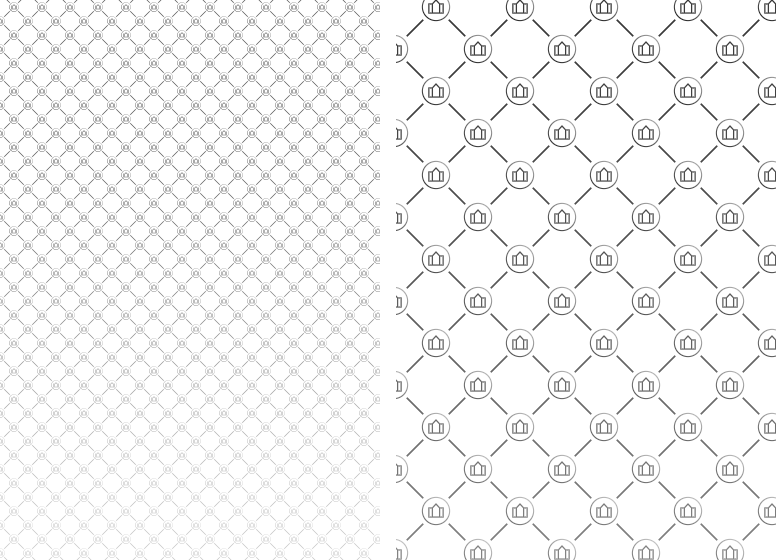
Left: the whole. Right: its middle third, enlarged.
Reproduce this pattern procedurally as a Shadertoy shader.

```glsl
#define REPEATS_DOWN 20.0
#define RING_RADIUS 0.162
#define RING_WIDTH 0.013
#define LINK_WIDTH 0.022
#define LINK_START 0.215
#define ICON_WIDTH 0.015
#define INK_TOP 0.82
#define INK_BOTTOM 0.28
#define PAPER vec3(1.0)
#define INK vec3(0.0)

// Offset from the nearest node of a staggered lattice with period 1
vec2 nearestNode(vec2 p) {
    vec2 a = fract(p - vec2(0.0, 0.25) + 0.5) - 0.5;
    vec2 b = fract(p - vec2(0.5, 0.75) + 0.5) - 0.5;
    return dot(a, a) < dot(b, b) ? a : b;
}

float segmentDistance(vec2 p, vec2 a, vec2 b) {
    vec2 ab = b - a;
    vec2 ap = p - a;
    return length(ap - ab * clamp(dot(ap, ab) / dot(ab, ab), 0.0, 1.0));
}

// Box-filtered stroke: keeps its weight even when thinner than a pixel
float stroke(float d, float width, float pixel) {
    float h = 0.5 * width;
    float r = 0.5 * pixel;
    return max(min(d + r, h) - max(d - r, -h), 0.0) / pixel;
}

// Gabled house with two low wings, mirrored about x = 0
float houseDistance(vec2 q) {
    q.x = abs(q.x);
    vec2 baseCorner = vec2(0.085, -0.072);
    vec2 wingCorner = vec2(0.085, 0.036);
    vec2 eave = vec2(0.043, 0.036);
    float d = segmentDistance(q, vec2(0.0, baseCorner.y), baseCorner);
    d = min(d, segmentDistance(q, baseCorner, wingCorner));
    d = min(d, segmentDistance(q, wingCorner, eave));
    d = min(d, segmentDistance(q, eave, vec2(0.0, 0.083)));
    return min(d, segmentDistance(q, eave, vec2(eave.x, baseCorner.y)));
}

void mainImage(out vec4 fragColor, in vec2 fragCoord) {
    vec2 uv = fragCoord / iResolution.y;
    float pixel = REPEATS_DOWN / iResolution.y;
    vec2 q = nearestNode(uv * REPEATS_DOWN);
    float radius = length(q);

    // Diagonal links, stopping short of each ring
    vec2 m = abs(q);
    float across = abs(m.x - m.y) * 0.70711;
    float along = (m.x + m.y) * 0.70711;
    float link = stroke(across, LINK_WIDTH, pixel)
               * clamp((along - LINK_START) / pixel + 0.5, 0.0, 1.0);

    // Ring, heavier at the lower left
    float shade = dot(q / max(radius, 0.001), vec2(-0.6, -0.8));
    float ring = stroke(abs(radius - RING_RADIUS), RING_WIDTH, pixel)
               * (0.8 + 0.3 * shade);

    float icon = stroke(houseDistance(q), ICON_WIDTH, pixel);

    // Ink fades from top to bottom
    float strength = mix(INK_BOTTOM, INK_TOP, smoothstep(0.0, 0.8, uv.y));
    float coverage = max(link, max(ring, icon));
    fragColor = vec4(mix(PAPER, INK, coverage * strength), 1.0);
}
```
